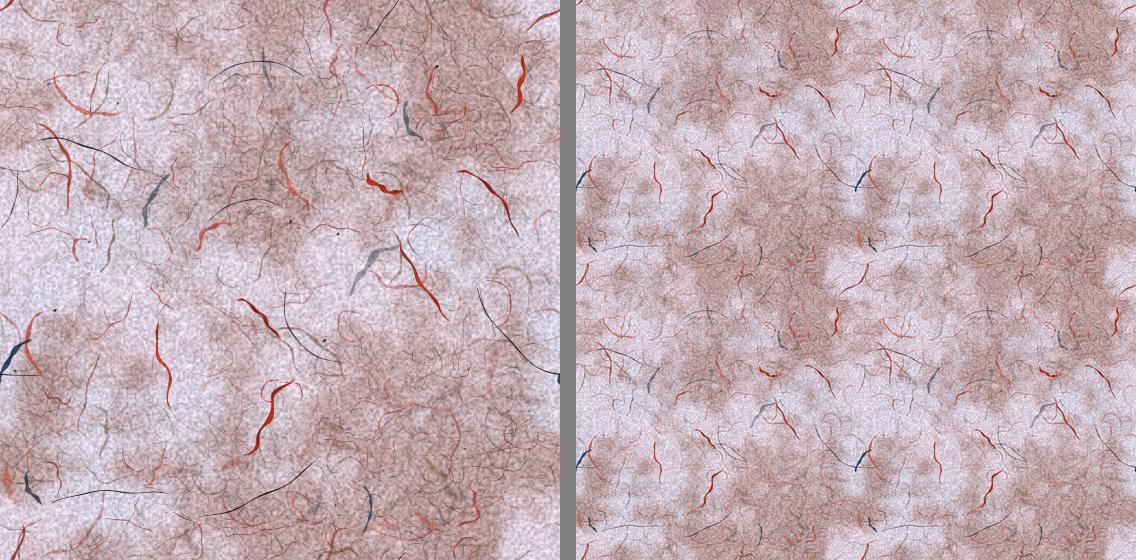
Left, the tile; right, the same tile 2 across and 2 down.
Reproduce this texture procedurally as a WebGL 2 fragment shader.

```glsl
#version 300 es
precision highp float;
// Pale handmade paper with tangled hairs, dyed fibres and dark threads.
// Wrapped noise tints and grains the sheet; each fibre is a wavy, tapered arc
// scattered on a wrapping grid, so all four edges tile.

uniform vec2 u_resolution;
out vec4 fragColor;

struct Fibre {
  float cells;    // grid cells across the canvas
  float share;    // part of the cells that hold a fibre
  float reach;    // greatest half length, in cells, below 0.8
  float width;    // half width, in canvas units
  float blur;     // edge softness, in canvas units
  float wiggle;   // waviness relative to the reach
  float turn;     // greatest half angle of the arc
  float opacity;
};

const Fibre SMUDGE = Fibre( 9.0, 0.50, 0.50, 0.0072, 0.0050, 0.12, 1.2, 0.36);
const Fibre FUZZ   = Fibre(16.0, 1.00, 0.68, 0.0009, 0.0010, 0.18, 2.3, 0.55);
const Fibre HAIR   = Fibre( 9.0, 1.00, 0.70, 0.0009, 0.0009, 0.16, 2.2, 0.58);
const Fibre CURL   = Fibre( 8.0, 0.75, 0.62, 0.0016, 0.0009, 0.16, 2.2, 0.72);
const Fibre STRAND = Fibre( 7.0, 0.55, 0.65, 0.0032, 0.0016, 0.14, 1.6, 0.62);
const Fibre DYED   = Fibre( 5.0, 0.66, 0.52, 0.0056, 0.0012, 0.14, 1.2, 0.95);
const Fibre BLUE   = Fibre( 4.0, 0.30, 0.30, 0.0058, 0.0014, 0.11, 0.9, 0.90);
const Fibre THREAD = Fibre( 4.0, 0.62, 0.66, 0.0014, 0.0004, 0.05, 0.9, 0.95);
const Fibre SPECK  = Fibre( 9.0, 0.22, 0.04, 0.0026, 0.0007, 0.00, 2.0, 0.90);

const vec3 PALE = vec3(0.870, 0.818, 0.872);
const vec3 COOL = vec3(0.845, 0.840, 0.915);
const vec3 ROSY = vec3(0.700, 0.560, 0.545);
const vec3 BROWN = vec3(0.43, 0.28, 0.23);
const vec3 RED = vec3(0.55, 0.11, 0.08);
const vec3 ORANGE = vec3(0.76, 0.25, 0.16);
const vec3 OLIVE = vec3(0.47, 0.33, 0.17);
const vec3 SLATE = vec3(0.37, 0.36, 0.40);
const vec3 INDIGO = vec3(0.14, 0.24, 0.34);
const vec3 BLACK = vec3(0.10, 0.07, 0.07);
const float GRAIN = 0.19;
const float PORES = 0.13;
const float FRAY = 0.006;
const float TAU = 6.2831853;

vec3 hash(vec2 cell, float seed) {
  uvec3 v = uvec3(cell, seed) * 1664525u + 1013904223u;
  for (int i = 0; i < 2; i++) {
    v.x += v.y * v.z; v.y += v.z * v.x; v.z += v.x * v.y;
    v ^= v >> 16u;
  }
  return vec3(v >> 8u) / 16777216.0;
}

vec3 valueNoise(vec2 uv, float cells, float seed) {
  vec2 p = uv * cells, c = floor(p), f = fract(p);
  f = f * f * (3.0 - 2.0 * f);
  vec2 lo = mod(c, cells), hi = mod(c + 1.0, cells);
  return mix(mix(hash(lo, seed), hash(vec2(hi.x, lo.y), seed), f.x),
             mix(hash(vec2(lo.x, hi.y), seed), hash(hi, seed), f.x), f.y);
}

float clouds(vec2 uv, float cells, float seed) {
  float sum = 0.0, gain = 0.5, total = 0.0;
  for (int i = 0; i < 4; i++) {
    sum += gain * valueNoise(uv, cells, seed + float(i)).x;
    total += gain;
    cells *= 2.0;
    gain *= 0.7;
  }
  return sum / total;
}

// Distance to the nearest scattered point, in cells
float cellular(vec2 uv, float cells, float seed) {
  vec2 p = uv * cells, c = floor(p - 0.5);
  float nearest = 2.0;
  for (int k = 0; k < 4; k++) {
    vec2 cell = c + vec2(k % 2, k / 2);
    nearest = min(nearest, distance(p, cell + hash(mod(cell, cells), seed).xy));
  }
  return nearest;
}

// Lays one grid of fibres, tinted between two dyes, over the sheet
void lay(inout vec3 sheet, vec2 uv, Fibre kind, float seed, float density, vec3 dyeA, vec3 dyeB) {
  vec2 p = uv * kind.cells + seed * vec2(0.37, 0.71), c = floor(p - 0.5);
  float jitter = min(1.0, 2.0 - 2.2 * kind.reach);
  float edge = max(kind.blur, 0.7 / u_resolution.y);
  for (int k = 0; k < 4; k++) {
    vec2 cell = c + vec2(k % 2, k / 2), id = mod(cell, kind.cells);
    vec3 place = hash(id, seed);
    vec2 q = p - cell - 0.5 - jitter * (place.xy - 0.5);
    if (fract(place.z * 97.0) > kind.share || dot(q, q) > 1.4 * kind.reach * kind.reach) continue;
    vec3 form = hash(id, seed + 100.0), look = fract(form * 61.0);

    // Arc frame: t runs along the fibre, side across it
    float reach = kind.reach * mix(0.35, 1.0, form.x);
    float radius = reach / (kind.turn * mix(0.12, 1.0, form.y));
    float angle = TAU * place.z;
    q = mat2(cos(angle), sin(angle), -sin(angle), cos(angle)) * q + vec2(0.0, radius);
    float t = atan(q.x, q.y) * radius / reach;
    if (abs(t) > 1.0) continue;
    float a = 3.3 * t + TAU * form.z, b = 7.5 * t + TAU * look.y;
    float wiggle = kind.wiggle * mix(0.2, 1.2, look.x);
    float side = length(q) - radius - wiggle * reach * (0.65 * sin(a) + 0.35 * sin(b));
    float slope = wiggle * (2.15 * cos(a) + 2.62 * cos(b));
    float d = abs(side) / (kind.cells * sqrt(1.0 + slope * slope));

    float width = kind.width * sqrt(1.0 - t * t) * (0.75 + 0.25 * sin(a + b)) * mix(0.5, 1.15, look.y);
    float mask = (1.0 - smoothstep(width - edge, width + edge, d)) * smoothstep(1.0, 0.85, abs(t));
    vec3 dye = mix(dyeA, dyeB, look.z) * (0.92 + 0.12 * sin(b) + 0.12 * cos(1800.0 * d + a));
    sheet = mix(sheet, dye, mask * min(kind.opacity * density * mix(0.5, 1.1, form.z), 1.0));
  }
}

void main() {
  vec2 uv = gl_FragCoord.xy / u_resolution;
  vec2 frayed = uv + FRAY * (valueNoise(uv, 40.0, 5.0).xy - 0.5);

  // Sheet with rosy clouds and cool bare patches
  float cloud = smoothstep(0.32, 0.70, clouds(frayed, 6.0, 11.0));
  vec3 sheet = mix(PALE, COOL, smoothstep(0.5, 0.8, valueNoise(uv, 5.0, 9.0).x) * 0.7);
  sheet = mix(sheet, ROSY, cloud * 0.78);
  float density = mix(0.35, 1.35, cloud);

  // Soft buried fibres, then the mesh of fine hairs
  lay(sheet, frayed, SMUDGE, 21.0, density, ORANGE, BROWN);
  lay(sheet, frayed, SMUDGE, 22.0, density, SLATE, OLIVE);
  for (int i = 0; i < 3; i++) {
    float layer = float(i);
    lay(sheet, frayed, FUZZ, 30.0 + layer, density, BROWN, SLATE);
    lay(sheet, frayed, HAIR, 40.0 + layer, density, BROWN, ORANGE);
    lay(sheet, frayed, HAIR, 50.0 + layer, density, SLATE, OLIVE);
  }
  lay(sheet, frayed, STRAND, 60.0, 0.9, OLIVE, BROWN);
  lay(sheet, frayed, STRAND, 61.0, 0.9, ORANGE, RED);
  lay(sheet, frayed, CURL, 62.0, 1.0, ORANGE, RED);
  lay(sheet, frayed, CURL, 63.0, 0.8, SLATE, OLIVE);

  // Bold fibres on top
  lay(sheet, frayed, BLUE, 64.0, 1.0, INDIGO, SLATE);
  lay(sheet, frayed, DYED, 65.0, 1.1, RED, ORANGE);

  // Pulp grain and pores
  float grain = valueNoise(uv, 256.0, 70.0).x - 0.5;
  float pores = min(cellular(uv, 130.0, 71.0), 0.9) - 0.45;
  sheet += (GRAIN * grain + PORES * pores) * smoothstep(0.0, 0.65, sheet.g);

  lay(sheet, uv, THREAD, 80.0, 1.2, BLACK, BLACK);
  lay(sheet, uv, SPECK, 81.0, 1.2, BLACK, BROWN);
  fragColor = vec4(clamp(sheet, 0.0, 1.0), 1.0);
}
```
